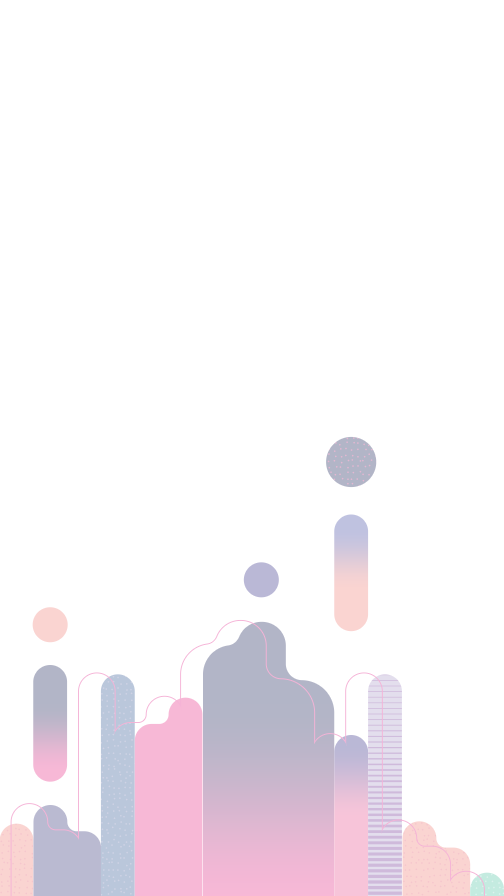
Give the GLSL for this background, as a WebGL 2 fragment shader.

```glsl
#version 300 es
precision highp float;

#define WIDTH 432.0        // design units across the canvas
#define BASE -60.0         // hidden foot of the towers
#define COLUMN 29.0        // width of a narrow tower
#define LINE_SHIFT 18.0    // leftward offset of the contour
#define LINE_GAP 1.2       // contour distance from the skyline
#define LINE_HALF 0.4      // half thickness of the contour
#define DOT_CELL 5.0       // spacing of the speckles
#define DOT_RADIUS 0.65
#define STRIPE_STEP 4.8    // spacing of the stripes

uniform vec2 u_resolution;
out vec4 fragColor;

const vec3 WHITE = vec3(1.0);
const vec3 SLATE = vec3(0.70, 0.71, 0.78);
const vec3 LILAC = vec3(0.73, 0.72, 0.84);
const vec3 PERIWINKLE = vec3(0.75, 0.76, 0.88);
const vec3 MIST = vec3(0.73, 0.78, 0.86);
const vec3 PINK = vec3(0.97, 0.72, 0.84);
const vec3 PEACH = vec3(0.98, 0.83, 0.82);
const vec3 MINT = vec3(0.77, 0.92, 0.88);
const vec3 PALE = vec3(0.89, 0.87, 0.93);

float pixelSize;

float cover(float d) { return clamp(0.5 - d / pixelSize, 0.0, 1.0); }

void paint(inout vec3 color, vec3 ink, float d) { color = mix(color, ink, cover(d)); }

float hash(vec2 p) { return fract(sin(dot(p, vec2(127.1, 311.7))) * 43758.5453); }

// Rounded box between two corners
float roundBox(vec2 p, vec2 lo, vec2 hi, float r) {
    vec2 q = abs(p - 0.5 * (lo + hi)) - 0.5 * (hi - lo) + r;
    return length(max(q, 0.0)) + min(max(q.x, q.y), 0.0) - r;
}

float tower(vec2 p, float left, float right, float top, float r) {
    return roundBox(p, vec2(left, BASE), vec2(right, top), r);
}

float column(vec2 p, float left, float top) {
    return tower(p, left, left + COLUMN, top, 0.5 * COLUMN);
}

// Union whose inner corner is a circular fillet
float filletUnion(float a, float b, float r) {
    return max(r, min(a, b)) - length(max(r - vec2(a, b), 0.0));
}

// Narrow peak at one edge with a lower shoulder beside it
float stepCloud(vec2 p, float edge, float top, float side) {
    vec2 q = vec2((p.x - edge) * side, p.y);
    float shoulder = tower(q, 0.5 * COLUMN, 2.0 * COLUMN, top - 22.5, 0.5 * COLUMN);
    return filletUnion(column(q, 0.0, top), shoulder, 8.0);
}

float greatCloud(vec2 p) {
    float peak = tower(p, 203.5, 245.0, 235.0, 20.5);
    float left = tower(p, 174.0, 224.0, 215.0, 25.0);
    float right = tower(p, 217.0, 286.5, 185.0, 28.0);
    return filletUnion(filletUnion(peak, left, 8.0), right, 14.0);
}

// Distances to the towers, left to right
void skyline(vec2 p, out float d[8]) {
    d[0] = stepCloud(p, 28.7, 78.0, 1.0);
    d[1] = column(p, 86.5, 190.0);
    d[2] = stepCloud(p, 173.5, 170.0, -1.0);
    d[3] = greatCloud(p);
    d[4] = column(p, 286.5, 138.0);
    d[5] = column(p, 315.5, 190.0);
    d[6] = stepCloud(p, 345.0, 64.0, 1.0);
    d[7] = column(p, 403.0, 20.0);
}

// Jittered dots, one per cell
float speckle(vec2 p) {
    vec2 cell = floor(p / DOT_CELL);
    vec2 jitter = vec2(hash(cell), hash(cell + 17.0));
    vec2 center = (cell + 0.2 + 0.6 * jitter) * DOT_CELL;
    return cover(length(p - center) - DOT_RADIUS);
}

void main() {
    pixelSize = WIDTH / u_resolution.x;
    vec2 p = gl_FragCoord.xy * pixelSize;
    float dots = speckle(p);
    vec3 dottedPeach = mix(PEACH, vec3(0.95, 0.74, 0.79), 0.6 * dots);
    vec3 color = WHITE;

    // Floating discs and capsules
    paint(color, PEACH, length(p - vec2(43.0, 232.5)) - 15.0);
    paint(color, LILAC, length(p - vec2(224.0, 271.0)) - 15.0);
    paint(color, mix(SLATE, PINK, 0.7 * dots), length(p - vec2(301.0, 372.0)) - 21.5);
    paint(color, mix(PINK, SLATE, smoothstep(105.0, 165.0, p.y)),
          roundBox(p, vec2(28.5, 98.0), vec2(57.5, 198.0), 14.5));
    paint(color, mix(PEACH, PERIWINKLE, smoothstep(262.0, 316.0, p.y)),
          roundBox(p, vec2(286.5, 227.0), vec2(315.5, 327.0), 14.5));

    // Stripes that thicken toward the ground
    float depth = 1.0 - smoothstep(10.0, 175.0, p.y);
    float stripe = abs(fract(p.y / STRIPE_STEP) - 0.5) * STRIPE_STEP;
    vec3 striped = mix(PALE, vec3(0.81, 0.73, 0.86), cover(stripe - mix(0.3, 1.4, depth)));

    // Towers
    float d[8];
    skyline(p, d);
    paint(color, dottedPeach, column(p, -0.3, 62.0));
    paint(color, vec3(0.73, 0.73, 0.82), d[0]);
    paint(color, mix(MIST, PALE, 0.5 * dots), d[1]);
    paint(color, PINK, d[2]);
    paint(color, mix(PINK, SLATE, smoothstep(-10.0, 165.0, p.y)), d[3]);
    paint(color, mix(vec3(0.97, 0.77, 0.85), LILAC, smoothstep(65.0, 130.0, p.y)), d[4]);
    paint(color, striped, d[5]);
    paint(color, dottedPeach, d[6]);
    paint(color, mix(MINT, WHITE, 0.4 * dots), d[7]);

    // Shifted contour of the whole skyline
    skyline(p + vec2(LINE_SHIFT, 0.0), d);
    float outline = d[0];
    for (int i = 1; i < 8; i++) outline = min(outline, d[i]);
    paint(color, vec3(0.96, 0.70, 0.84), abs(outline - LINE_GAP) - LINE_HALF);

    fragColor = vec4(color, 1.0);
}
```
